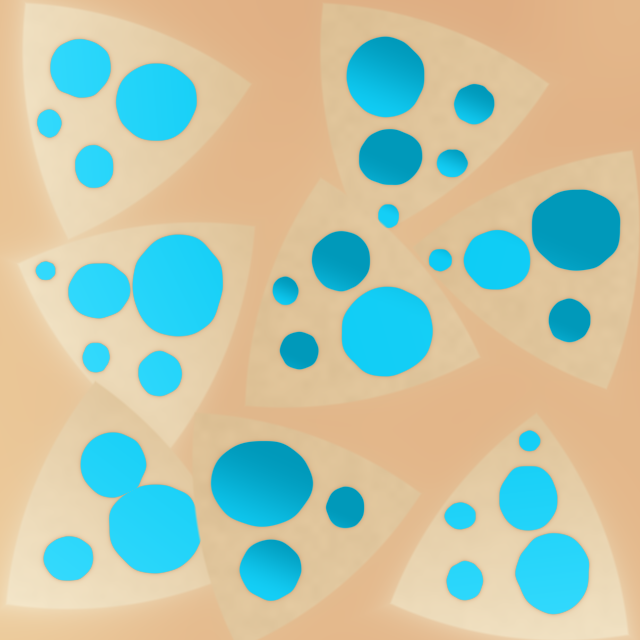
Give the GLSL for this pattern, as a three.js fragment shader.

```glsl
// Rounded, bulging triangles in cream and tan on a soft peach ground, each pierced
// by cyan holes. A triangle is the intersection of three wide discs; holes shrink
// geometrically and are set toward its corners, with hashed jitter and wobble.

#define PIECES 8
#define HOLES 5
#define PIECE_RADIUS 0.217
#define HOLE_RADIUS 0.31
#define HOLE_SHRINK 0.7
#define GLOW_WIDTH 0.022
#define RIM_WIDTH 0.0025
#define EDGE 0.0013
#define SEED 3.0

varying vec2 vUv;

const float TURN = 6.2831853;
const vec3 PEACH = vec3(0.875, 0.68, 0.51);
const vec3 SAND = vec3(0.925, 0.79, 0.60);
const vec3 TAN = vec3(0.868, 0.755, 0.585);
const vec3 CREAM = vec3(0.95, 0.895, 0.78);
const vec3 RIM = vec3(0.80, 0.58, 0.40);
const vec3 CYAN = vec3(0.05, 0.80, 0.96);
const vec3 PALE = vec3(0.25, 0.87, 1.0);
const vec3 DEEP = vec3(0.0, 0.60, 0.73);

float hash(float n) {
  n = fract(n * 0.1031);
  n *= n + 33.33;
  return fract(n * (n + n));
}

float hash2(vec2 p) {
  vec3 q = fract(p.xyx * 0.1031);
  q += dot(q, q.yzx + 33.33);
  return fract((q.x + q.y) * q.z);
}

float noise(vec2 p) {
  vec2 i = floor(p);
  vec2 f = fract(p);
  f = f * f * (3.0 - 2.0 * f);
  return mix(mix(hash2(i), hash2(i + vec2(1.0, 0.0)), f.x),
             mix(hash2(i + vec2(0.0, 1.0)), hash2(i + 1.0), f.x), f.y);
}

vec2 polar(float angle) {
  return vec2(cos(angle), sin(angle));
}

float coverage(float d) {
  return 1.0 - smoothstep(-EDGE, EDGE, d);
}

// Signed distance to a triangle of unit circumradius with bulging sides
float bulgedTriangle(vec2 p, float angle) {
  float d = -1e3;
  for (int k = 0; k < 3; k++) {
    d = max(d, length(p - 2.32 * polar(angle + float(k) * TURN / 3.0)) - 2.95);
  }
  return d;
}

// Centre (xy) and rotation (z) in interlocking columns of three, three and two
vec3 placePiece(float i) {
  float col = floor(i / 3.0);
  float row = mod(i, 3.0);
  float middle = row * (2.0 - row);
  float last = step(1.5, col);
  float x = 0.18 + col * (0.59 - 0.125 * col) - 0.1 * row * col * (2.0 - col)
          + 0.05 * middle * (1.0 - col);
  float y = 0.83 - 0.32 * row - last * (0.24 + 0.13 * row);
  float angle = 0.18 + 0.5 * middle * (1.0 - 2.0 * mod(col, 2.0))
              - 0.28 * row * (row - 1.0) * (1.0 - col) + 0.76 * last;
  return vec3(x, y, angle);
}

void main() {
  vec2 uv = vUv;
  float warmth = 0.75 * noise(uv * 3.0 + 5.0) + 0.6 * (0.6 - uv.x) - 0.15 * uv.y;
  vec3 color = mix(PEACH, SAND, clamp(warmth, 0.0, 1.0));
  vec3 holeColor = CYAN;
  float holeCover = 0.0;
  float mottle = noise(uv * 75.0) + noise(uv * 38.0) - 1.0;

  for (int i = 0; i < PIECES; i++) {
    float id = float(i);
    float seed = SEED + id * 17.0;
    vec3 place = placePiece(id);
    vec2 p = (uv - place.xy) / PIECE_RADIUS;
    float d = bulgedTriangle(p, place.z) * PIECE_RADIUS;
    float inside = 1.0 - smoothstep(-0.003, 0.002, d);

    // Central pieces are shaded, outer ones catch a sideways light
    float shaded = step(2.5, id) * step(id, 6.5);
    float slope = dot(p, polar(TURN * hash(seed)));
    float light = clamp(mix(0.55 + 0.5 * slope, 0.1 + 0.12 * slope, shaded), 0.0, 1.0);
    vec3 surface = mix(TAN, CREAM, light) + mottle * mix(0.008, 0.016, shaded);

    float glow = exp(-max(d, 0.0) / GLOW_WIDTH) * mix(0.25 + 0.4 * light, 0.25, shaded);
    color = mix(color, mix(TAN, CREAM, light), glow);
    color = mix(color, surface, inside);
    holeCover *= 1.0 - inside;

    // Holes, from the largest to the smallest
    float firstCorner = place.z + floor(3.0 * hash(seed + 1.0)) * TURN / 3.0;
    for (int k = 0; k < HOLES; k++) {
      float n = float(k);
      float key = seed * 7.0 + n * 5.0;
      if (k > 2 && hash(key) < 0.3) continue;
      float size = HOLE_RADIUS * pow(HOLE_SHRINK, n);
      float reach = 0.58 - 0.9 * size + 0.28 * step(3.5, n);
      float angle = firstCorner + n * TURN / 3.0 + 0.25 * (hash(key + 1.0) - 0.5);
      if (k == 3) angle += TURN * 0.5;
      vec2 q = p - reach * polar(angle);
      size *= 0.87 + 0.26 * hash(key + 2.0);

      float stretch = 0.92 + 0.16 * hash(key + 3.0);
      vec2 dir = normalize(q + 1e-5);
      float wobble = 1.0 + 0.08 * (noise(dir * 2.5 + key) - 0.5);
      float h = (length(q * vec2(stretch, 1.0 / stretch)) - size * wobble) * PIECE_RADIUS;

      float depth = mix(-0.5, 1.3, hash(key + 4.0)) + 0.5 * dot(q, vec2(0.35, 0.8)) / size;
      vec3 tint = mix(CYAN, PALE, light * 0.9);
      tint = mix(tint, DEEP, shaded * smoothstep(0.0, 1.0, depth));
      float cover = coverage(h);
      color = mix(color, RIM, 0.5 * exp(-abs(h) / RIM_WIDTH));
      holeColor = mix(holeColor, tint, cover);
      holeCover = max(holeCover, cover);
    }
  }
  gl_FragColor = vec4(mix(color, holeColor, holeCover), 1.0);
}
```
